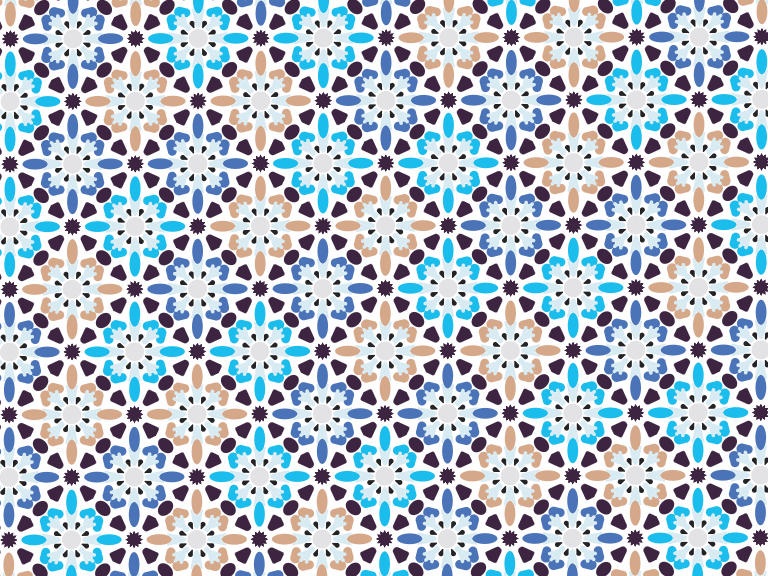
Give the GLSL for this pattern, as a Shadertoy shader.

```glsl
// Star-and-flower mosaic: flowers on a checkerboard lattice, dark stars between.
// Each diamond cell is folded to one eighth, then drawn with distance functions.
// Flower colours run along the diagonals in pairs of three hues.

#define PITCH 0.10873              // half the flower spacing, in canvas heights
#define ORIGIN vec2(0.0182, 0.0677) // lattice origin, from the upper left
#define SHEAR 0.003                // slight skew of rows and columns
#define WHITE vec3(0.995, 0.995, 1.0)
#define DARK vec3(0.24, 0.14, 0.25)
#define BLACK vec3(0.14, 0.14, 0.15)
#define DISC_GREY vec3(0.89, 0.89, 0.90)
#define PALE_BLUE vec3(0.85, 0.92, 0.95)
#define CYAN vec3(0.10, 0.74, 0.92)
#define TAN vec3(0.84, 0.66, 0.54)
#define BLUE vec3(0.29, 0.45, 0.72)

const float TAU = 6.2831853;
const float DIAG = 0.70710678;

float ellipseDist(vec2 p, vec2 radii) {
    p += 1e-5;
    float k = length(p / radii);
    return k * (k - 1.0) / length(p / (radii * radii));
}

// Capsule from a to b whose radius changes from ra to rb
float taperDist(vec2 p, vec2 a, vec2 b, float ra, float rb) {
    vec2 ab = b - a;
    float h = clamp(dot(p - a, ab) / dot(ab, ab), 0.0, 1.0);
    return length(p - a - ab * h) - mix(ra, rb, h);
}

float smoothMax(float a, float b, float k) {
    float h = max(k - abs(a - b), 0.0) / k;
    return max(a, b) + 0.25 * h * h * k;
}

float starDist(vec2 p) {
    float spike = abs(fract(atan(p.y, p.x) * 12.0 / TAU) - 0.5) * 2.0;
    return 0.85 * (length(p) - mix(0.095, 0.138, spike));
}

// Bell that widens away from the star; p.x runs outwards
float shieldDist(vec2 p) {
    p.y = abs(p.y);
    float side = dot(p, vec2(-0.35, 0.937)) + 0.034;
    float cap = (p.x + 0.35 * p.y - 0.485) * 0.944;
    return smoothMax(smoothMax(side, cap, 0.04), 0.215 - p.x, 0.04);
}

vec3 flowerColor(vec2 cell, float row) {
    float evenRow = 1.0 - mod(row, 2.0);
    float n = mod((cell.y + 3.0) * 0.5 + 3.0 * evenRow + 0.25, 6.0);
    return n < 2.0 ? CYAN : n < 4.0 ? TAN : BLUE;
}

void paint(inout vec3 color, vec3 ink, float dist, float pixel) {
    color = mix(color, ink, clamp(0.5 - dist / pixel, 0.0, 1.0));
}

void mainImage(out vec4 fragColor, in vec2 fragCoord) {
    // Lattice coordinates, y running downwards
    vec2 uv = fragCoord / iResolution.y;
    uv.y = 1.0 - uv.y;
    vec2 grid = (uv + SHEAR * uv.yx - ORIGIN) / PITCH;
    float pixel = 1.0 / (PITCH * iResolution.y);

    // Nearest flower in its diamond cell
    vec2 turned = vec2(grid.x + grid.y, grid.x - grid.y);
    vec2 cell = 2.0 * floor(turned * 0.5) + 1.0;
    vec2 center = vec2(cell.x + cell.y, cell.x - cell.y) * 0.5;
    vec3 petalColor = flowerColor(cell, center.y);

    // Fold to one eighth; three frames: axis, diagonal, star
    vec2 q = abs(grid - center);
    q = vec2(max(q.x, q.y), min(q.x, q.y));
    vec2 w = vec2(q.x + q.y, q.x - q.y) * DIAG;
    vec2 s = q - vec2(1.0, 0.0);
    vec2 bell = vec2(s.y - s.x, s.x + s.y) * DIAG;

    vec3 color = WHITE;

    // Dark pieces between the flowers
    paint(color, DARK, starDist(s), pixel);
    paint(color, DARK, shieldDist(bell), pixel);
    paint(color, DARK, ellipseDist(w - vec2(DIAG, 0.0), vec2(0.1, 0.14)), pixel);

    // Heart on the diagonal with a pale three-way sprout
    float heart = taperDist(w, vec2(0.43, 0.15), vec2(0.51, 0.085), 0.07, 0.085);
    paint(color, petalColor, heart, pixel);
    float sprout = taperDist(w, vec2(0.23, 0.0), vec2(0.48, 0.0), 0.045, 0.028);
    sprout = min(sprout, taperDist(w, vec2(0.34, 0.02), vec2(0.43, 0.085), 0.045, 0.028));
    paint(color, PALE_BLUE, sprout, pixel);

    // Axis petal held by a pale forked cup
    float cup = ellipseDist(q - vec2(0.29, 0.0), vec2(0.12, 0.052));
    cup = min(cup, taperDist(q, vec2(0.29, 0.02), vec2(0.46, 0.085), 0.045, 0.014));
    paint(color, PALE_BLUE, cup, pixel);
    paint(color, petalColor, ellipseDist(q - vec2(0.6, 0.0), vec2(0.2, 0.086)), pixel);

    // Centre disc and its ring of eight seeds
    vec2 seedAxis = vec2(cos(TAU / 16.0), sin(TAU / 16.0));
    paint(color, BLACK, taperDist(q, seedAxis * 0.19, seedAxis * 0.26, 0.012, 0.04), pixel);
    paint(color, DISC_GREY, length(q) - 0.15, pixel);

    fragColor = vec4(color, 1.0);
}
```
